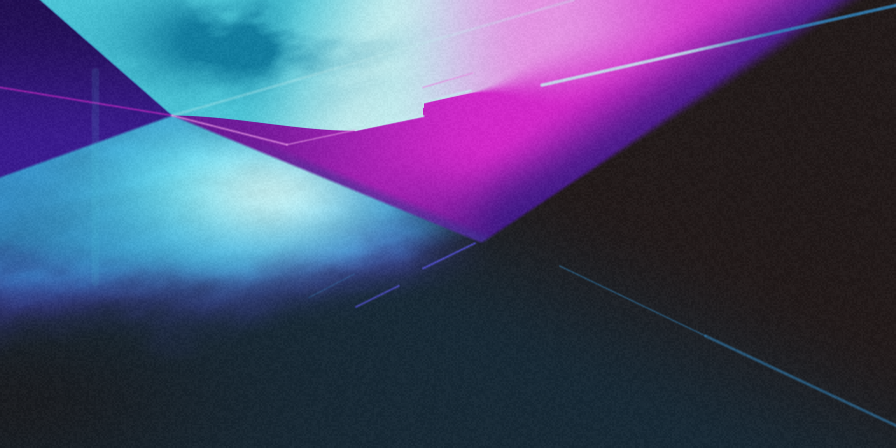
Reproduce this background procedurally as a Shadertoy shader.

```glsl
const vec3 INK = vec3(0.135, 0.105, 0.105);
const vec3 NIGHT = vec3(0.095, 0.165, 0.215);
const vec3 VIOLET = vec3(0.21, 0.10, 0.51);
const vec3 INDIGO = vec3(0.23, 0.22, 0.58);
const vec3 BLUE = vec3(0.20, 0.52, 0.74);
const vec3 TEAL = vec3(0.05, 0.46, 0.60);
const vec3 CYAN = vec3(0.30, 0.77, 0.84);
const vec3 PALE = vec3(0.76, 0.92, 0.93);
const vec3 PINK = vec3(0.89, 0.58, 0.89);
const vec3 MAGENTA = vec3(0.82, 0.16, 0.79);
const vec3 PURPLE = vec3(0.40, 0.10, 0.58);

// Corners of the planes, in units of canvas height
const vec2 CROSSING = vec2(0.385, 0.742);
const vec2 TOP_LEFT = vec2(0.09, 1.0);
const vec2 LEFT = vec2(0.0, 0.604);
const vec2 JUNCTION = vec2(1.075, 0.458);
const vec2 TOP_RIGHT = vec2(1.89, 1.0);
const float GRAIN = 0.035;
const float GRAIN_SCALE = 256.0;

float hash(vec2 p) {
    return fract(sin(dot(p, vec2(12.9898, 78.233))) * 43758.5453);
}

float noise(vec2 p) {
    vec2 i = floor(p), f = fract(p);
    f = f * f * (3.0 - 2.0 * f);
    return mix(mix(hash(i), hash(i + vec2(1, 0)), f.x),
               mix(hash(i + vec2(0, 1)), hash(i + vec2(1, 1)), f.x), f.y);
}

float smoke(vec2 p) {
    float sum = 0.0, gain = 0.55;
    for (int i = 0; i < 4; i++) {
        sum += gain * noise(p);
        p = p * 2.03 + 7.1;
        gain *= 0.5;
    }
    return sum;
}

// Signed distance to a line, positive on its left
float side(vec2 p, vec2 a, vec2 b) {
    vec2 d = normalize(b - a);
    return dot(p - a, vec2(-d.y, d.x));
}

float edge(float d, float blur) {
    float w = blur + 0.7 / iResolution.y;
    return smoothstep(-w, w, d);
}

float stroke(vec2 p, vec2 a, vec2 b, float width) {
    vec2 d = b - a;
    float t = clamp(dot(p - a, d) / dot(d, d), 0.0, 1.0);
    return 1.0 - edge(length(p - a - d * t) - width, 0.0015);
}

float blob(vec2 p, vec2 center, vec2 size) {
    vec2 q = (p - center) / size;
    return exp(-dot(q, q));
}

// Dark floor with the cyan fan spreading below the crossing
vec3 groundColor(vec2 p, float haze) {
    float shade = edge(side(p, JUNCTION, vec2(2.0, 0.02)), 0.22);
    vec3 col = mix(NIGHT, INK, shade);
    col = mix(col, INK * 0.8, 0.65 * blob(p, vec2(0.0, 0.1), vec2(0.45, 0.2)));
    float height = p.y - 0.13 * smoothstep(0.45, 1.05, p.x) + 0.12 * (haze - 0.5);
    float reach = 1.0 - smoothstep(0.85, 1.12, p.x);
    vec3 fan = mix(INDIGO, BLUE, smoothstep(0.30, 0.46, height));
    fan = mix(fan, CYAN, 0.9 * blob(p, vec2(0.47, 0.59), vec2(0.30, 0.18)));
    fan = mix(fan, PALE, 0.95 * blob(p, vec2(0.61, 0.57), vec2(0.20, 0.11)));
    fan *= 0.85 + 0.3 * haze;
    return mix(col, fan, smoothstep(0.21, 0.41, height) * reach);
}

// Cyan to pink light above, magenta wedge below a stepped ridge
vec3 skyColor(vec2 p, float haze) {
    vec3 col = mix(CYAN, PALE, smoothstep(0.55, 0.85, p.x - 0.35 * (p.y - 0.85)));
    float cloud = blob(p, vec2(0.54, 0.91), vec2(0.22, 0.10));
    col = mix(col, TEAL, clamp(cloud * smoothstep(0.25, 0.65, haze) * 1.3, 0.0, 0.9));
    col = mix(col, PINK, smoothstep(0.86, 1.2, p.x));
    col = mix(col, MAGENTA, 0.85 * smoothstep(1.22, 1.62, p.x));

    float ridge = mix(0.742, 0.708, smoothstep(0.385, 0.794, p.x));
    ridge += 0.21 * max(p.x - 0.794, 0.0) + 0.03 * edge(p.x - 0.945, 0.0);
    float blur = 0.09 * smoothstep(1.04, 1.3, p.x);
    vec3 wedge = mix(PURPLE, MAGENTA, smoothstep(0.40, 1.12, p.x));
    wedge = mix(wedge, PURPLE, 0.8 * (1.0 - smoothstep(0.46, 0.68, p.y)) * smoothstep(0.7, 1.0, p.x));
    col = mix(col, wedge, edge(ridge - p.y, blur));

    float rim = side(p, JUNCTION, TOP_RIGHT);
    col = mix(col, VIOLET, 0.85 * (1.0 - smoothstep(0.0, 0.17, rim)) * smoothstep(0.9, 1.15, p.x));
    // Blue band along the lower border
    float band = 1.0 - edge(side(p, CROSSING, JUNCTION) - 0.018, 0.012);
    return mix(col, INDIGO, 0.55 * band * smoothstep(0.5, 0.75, p.x));
}

void mainImage(out vec4 fragColor, in vec2 fragCoord) {
    vec2 p = fragCoord / iResolution.y;
    float haze = smoke(vec2(p.x * 4.0 + p.y * 2.0, p.y * 9.0 - p.x * 2.0));

    // Planes
    vec3 col = groundColor(p, haze);
    float slope = side(p, TOP_LEFT, CROSSING);
    float triangle = edge(-slope, 0.002) * edge(side(p, LEFT, CROSSING), 0.003);
    vec3 triangleColor = VIOLET * mix(1.1, 0.65, smoothstep(0.65, 1.0, p.y));
    col = mix(col, triangleColor, triangle);
    float sky = edge(slope, 0.002) * edge(side(p, CROSSING, JUNCTION), 0.003);
    sky *= edge(side(p, JUNCTION, TOP_RIGHT), 0.004 + 0.02 * smoothstep(1.2, 1.9, p.x));
    col = mix(col, skyColor(p, haze), sky);

    // Beams and bright outlines
    vec2 bend = vec2(0.64, 0.677);
    col = mix(col, MAGENTA, 0.6 * stroke(p, vec2(0.0, 0.805), CROSSING, 0.002));
    col = mix(col, PINK, 0.7 * stroke(p, CROSSING, bend, 0.002));
    col = mix(col, PINK, 0.6 * stroke(p, bend, vec2(0.794, 0.71), 0.0015));
    col = mix(col, PALE, 0.9 * stroke(p, vec2(0.794, 0.71), vec2(0.945, 0.741), 0.002));
    col = mix(col, PALE, 0.9 * stroke(p, vec2(0.945, 0.771), vec2(1.05, 0.798), 0.002));
    col = mix(col, PINK, 0.8 * stroke(p, vec2(0.945, 0.805), vec2(1.055, 0.837), 0.0015));
    col = mix(col, PALE, 0.3 * stroke(p, CROSSING, vec2(1.28, 1.0), 0.003));
    vec3 beam = mix(PALE, BLUE, smoothstep(1.5, 1.75, p.x));
    col = mix(col, beam, 0.85 * stroke(p, vec2(1.21, 0.81), vec2(2.0, 0.988), 0.0035));
    col = mix(col, BLUE, 0.5 * stroke(p, vec2(1.25, 0.406), vec2(1.575, 0.25), 0.0015));
    col = mix(col, BLUE, 0.55 * stroke(p, vec2(1.575, 0.25), vec2(2.0, 0.05), 0.003));
    col = mix(col, INDIGO * 1.5, 0.8 * stroke(p, vec2(0.945, 0.401), vec2(1.06, 0.457), 0.002));
    col = mix(col, INDIGO * 1.5, 0.7 * stroke(p, vec2(0.795, 0.315), vec2(0.89, 0.362), 0.002));
    col = mix(col, BLUE, 0.3 * stroke(p, vec2(0.69, 0.336), vec2(0.79, 0.388), 0.0015));
    col = mix(col, CYAN, 0.12 * stroke(p, vec2(0.213, 0.37), vec2(0.213, 0.84), 0.008));

    // Film grain
    col += GRAIN * (hash(floor(p * GRAIN_SCALE)) - 0.5);
    fragColor = vec4(clamp(col, 0.0, 1.0), 1.0);
}
```
